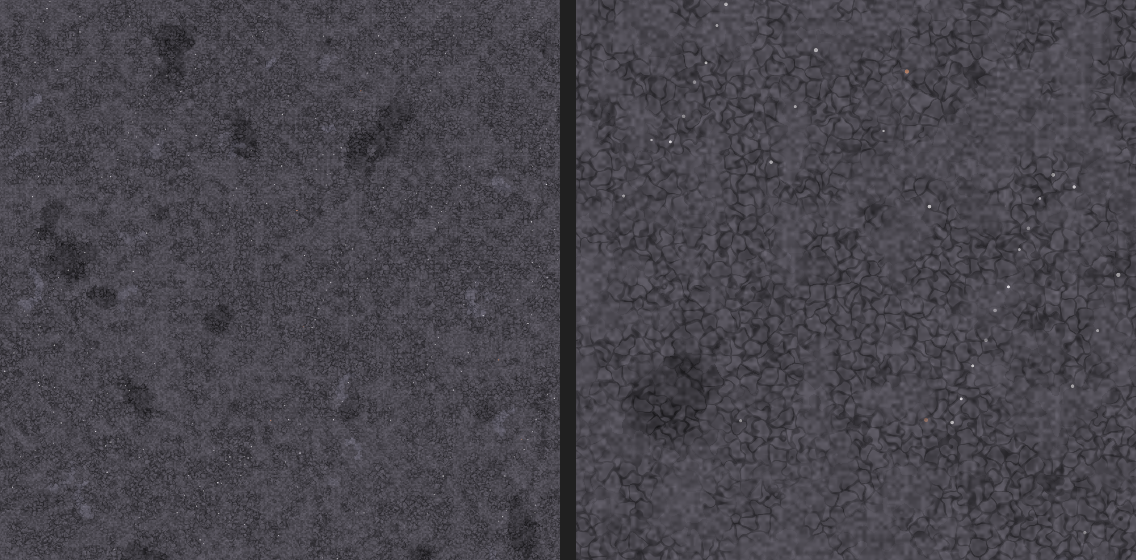
Left, the full canvas; right, a detail of the centre.
A WebGL 2 fragment shader for this texture:

```glsl
#version 300 es
precision highp float;

#define GRAIN_SCALE 125.0
#define GRIT_SCALE 400.0
#define GRIT_CONTRAST 0.125
#define CREVICE_DEPTH 0.085
#define BASE_TONE 0.310
#define STAIN_COUNT 26
#define STAIN_DEPTH 0.075
#define SCUFF_COUNT 22
#define SCUFF_LIFT 0.075
#define GLINT_SCALE 150.0
#define GLINT_DENSITY 0.022
#define TINT vec3(1.0, 0.965, 1.07)

uniform vec2 u_resolution;
out vec4 fragColor;

float hash(vec2 p) {
  return fract(sin(dot(p, vec2(127.1, 311.7))) * 43758.5453);
}

vec2 hash2(vec2 p) {
  return vec2(hash(p), hash(p + 57.3));
}

float noise(vec2 p) {
  vec2 i = floor(p), f = fract(p);
  f = f * f * (3.0 - 2.0 * f);
  return mix(mix(hash(i), hash(i + vec2(1, 0)), f.x),
             mix(hash(i + vec2(0, 1)), hash(i + vec2(1, 1)), f.x), f.y);
}

mat2 rotation(float a) {
  float c = cos(a), s = sin(a);
  return mat2(c, s, -s, c);
}

// Aggregate cells: x = gap to the border, y = cell tone, zw = cell centre
vec4 grains(vec2 p) {
  vec2 cell = floor(p), centre = p, id = cell;
  float nearest = 8.0, second = 8.0;
  for (int y = -1; y <= 1; y++)
    for (int x = -1; x <= 1; x++) {
      vec2 c = cell + vec2(x, y);
      vec2 site = c + hash2(c);
      float d = distance(p, site);
      if (d < nearest) {
        second = nearest;
        nearest = d;
        centre = site;
        id = c;
      } else second = min(second, d);
    }
  return vec4(second - nearest, hash(id + 9.7), centre);
}

// Dark, ragged oval blotches
float stains(vec2 p) {
  float cover = 0.0;
  float ragged = (noise(p * 38.0) - 0.5) * 1.1 + (noise(p * 95.0) - 0.5) * 0.5;
  for (int i = 0; i < STAIN_COUNT; i++) {
    vec2 seed = vec2(i, 3.1);
    float size = hash(seed + 20.0);
    vec2 radii = mix(0.014, 0.042, size * size) * vec2(1.0 + 0.7 * hash(seed + 30.0), 0.85);
    vec2 q = rotation(6.283 * hash(seed + 40.0)) * (p - hash2(seed));
    float d = length(q / radii) - 1.0 + ragged;
    float strength = mix(0.45, 1.0, smoothstep(0.1, 0.7, size));
    cover = max(cover, strength * (1.0 - smoothstep(-0.3, 0.25, d)));
  }
  return cover;
}

// Pale, worn arcs and short dabs
float scuffs(vec2 p) {
  float cover = 0.0;
  float ragged = (noise(p * 110.0 + 17.0) - 0.5) * 0.009;
  for (int i = 0; i < SCUFF_COUNT; i++) {
    vec2 seed = vec2(i, 71.9);
    float radius = mix(0.014, 0.035, hash(seed + 20.0));
    float spread = mix(0.15, 1.4, hash(seed + 30.0));
    vec2 q = rotation(6.283 * hash(seed + 40.0)) * (p - hash2(seed));
    q = vec2(abs(q.x), q.y + radius);
    vec2 tip = vec2(sin(spread), cos(spread));
    float d = tip.y * q.x > tip.x * q.y ? distance(q, tip * radius) : abs(length(q) - radius);
    float width = mix(0.004, 0.008, hash(seed + 50.0));
    float strength = mix(0.5, 1.0, hash(seed + 60.0));
    cover = max(cover, strength * (1.0 - smoothstep(-0.002, 0.002, d - width + ragged)));
  }
  return cover;
}

// Tiny bright mineral specks, gathered in loose clusters
vec3 glints(vec2 p, float pixel) {
  vec2 cell = floor(p * GLINT_SCALE);
  float chance = GLINT_DENSITY * smoothstep(0.35, 0.9, noise(p * 11.0));
  float lit = step(hash(cell + 5.3), chance);
  vec2 site = (cell + 0.25 + 0.5 * hash2(cell)) / GLINT_SCALE;
  float radius = mix(0.0006, 0.0013, hash(cell + 8.1));
  float disc = 1.0 - smoothstep(radius - 0.5 * pixel, radius + 0.5 * pixel, distance(p, site));
  vec3 hue = mix(vec3(0.5, 0.5, 0.48), vec3(0.4, 0.2, 0.06), step(0.95, hash(cell + 2.9)));
  return hue * lit * disc * mix(0.5, 1.0, hash(cell + 6.7));
}

void main() {
  vec2 uv = gl_FragCoord.xy / u_resolution.y;
  float pixel = 1.0 / u_resolution.y;

  // Grain bed with patchy crevices
  vec2 wobble = vec2(noise(uv * 210.0), noise(uv * 210.0 + 31.0)) - 0.5;
  vec4 grain = grains(uv * GRAIN_SCALE + wobble * 0.8);
  float patches = smoothstep(0.25, 0.65, noise(uv * 65.0 + 4.0) * 0.75 + noise(uv * 14.0) * 0.25);
  float soft = pixel * GRAIN_SCALE;
  float crevice = (1.0 - smoothstep(0.08, 0.2 + soft, grain.x)) * patches;
  float tone = BASE_TONE + (grain.y - 0.5) * 0.045 - crevice * CREVICE_DEPTH;

  // Fine grit
  tone += (noise(uv * GRIT_SCALE) - 0.5) * GRIT_CONTRAST;
  tone += 0.05 * smoothstep(0.82, 1.0, noise(uv * 260.0 + 12.0));

  // Wear follows the grain outlines
  vec2 worn = mix(uv, grain.zw / GRAIN_SCALE, 0.6);
  float scuff = scuffs(worn);
  tone -= stains(worn) * STAIN_DEPTH;
  tone += scuff * SCUFF_LIFT;

  vec3 colour = tone * TINT + vec3(0.0, 0.003, 0.012) * scuff;
  fragColor = vec4(colour + glints(uv, pixel), 1.0);
}
```
